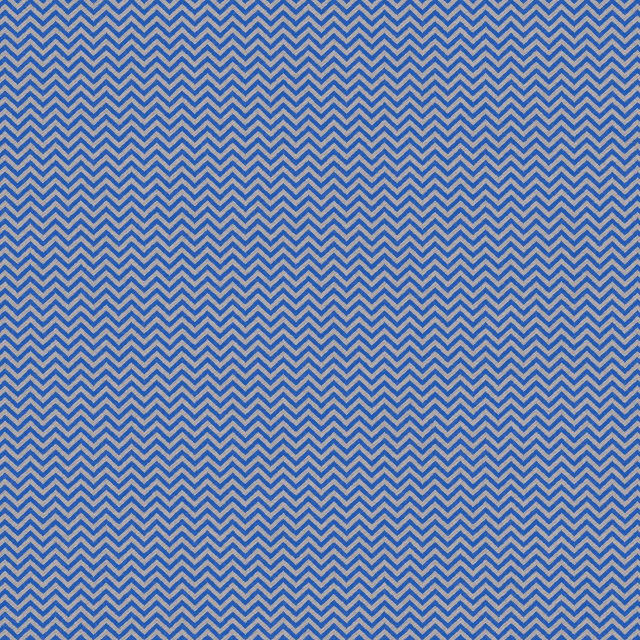
This pattern is drawn by a three.js fragment shader. Its source:

```glsl
varying vec2 vUv;

float hash(vec2 p) {
  vec3 q = fract(p.xyx * vec3(0.1031, 0.1030, 0.0973));
  q += dot(q, q.yzx + 33.33);
  return fract((q.x + q.y) * q.z);
}

float valueNoise(vec2 p) {
  vec2 cell = floor(p);
  vec2 t = smoothstep(0.0, 1.0, fract(p));
  return mix(
    mix(hash(cell), hash(cell + vec2(1.0, 0.0)), t.x),
    mix(hash(cell + vec2(0.0, 1.0)), hash(cell + vec2(1.0, 1.0)), t.x),
    t.y);
}

// Coverage of the blue zigzag bands, 0 to 1
float chevron(vec2 uv) {
  float zigzag = abs(2.0 * fract(uv.x * 25.3 - 0.2) - 1.0);
  float row = uv.y * 55.3 - 1.02 * zigzag;
  float fromCentre = abs(fract(row + 0.29) - 0.5);
  float soft = max(0.05, 55.3 * fwidth(vUv.y) * 0.8);
  return 1.0 - smoothstep(0.245 - soft, 0.245 + soft, fromCentre);
}

// Diagonal ribs of the cloth, -1 to 1, faded where too fine to resolve
float twill(vec2 uv) {
  float rib = dot(uv, vec2(-150.0, 210.0));
  float fade = 1.0 - smoothstep(0.7, 1.3, fwidth(rib));
  return fade * cos(6.2832 * rib);
}

void main() {
  // Threads shift the band edges slightly
  vec2 thread = vUv * 300.0;
  vec2 wobble = vec2(valueNoise(thread), valueNoise(thread + 57.0)) - 0.5;
  float blue = chevron(vUv + 0.001 * wobble);

  vec3 greyYarn = vec3(0.68, 0.65, 0.65);
  vec3 blueYarn = vec3(0.13, 0.35, 0.70);
  vec3 color = mix(greyYarn, blueYarn, blue);

  // Weave, fibre grain and faint broad wear
  float grain = valueNoise(vUv * vec2(420.0, 480.0)) - 0.5;
  float wear = valueNoise(vUv * 14.0) - 0.5;
  float shade = 0.045 * twill(vUv) + 0.12 * grain + 0.012 * wear;
  color *= 1.0 + shade * mix(1.0, 0.7, blue);

  // Pale fibres showing through the blue
  float fibre = valueNoise(vUv * 400.0 + 19.0);
  color += blue * vec3(0.06, 0.03, 0.01) * smoothstep(0.45, 0.8, fibre);

  gl_FragColor = vec4(color, 1.0);
}
```
